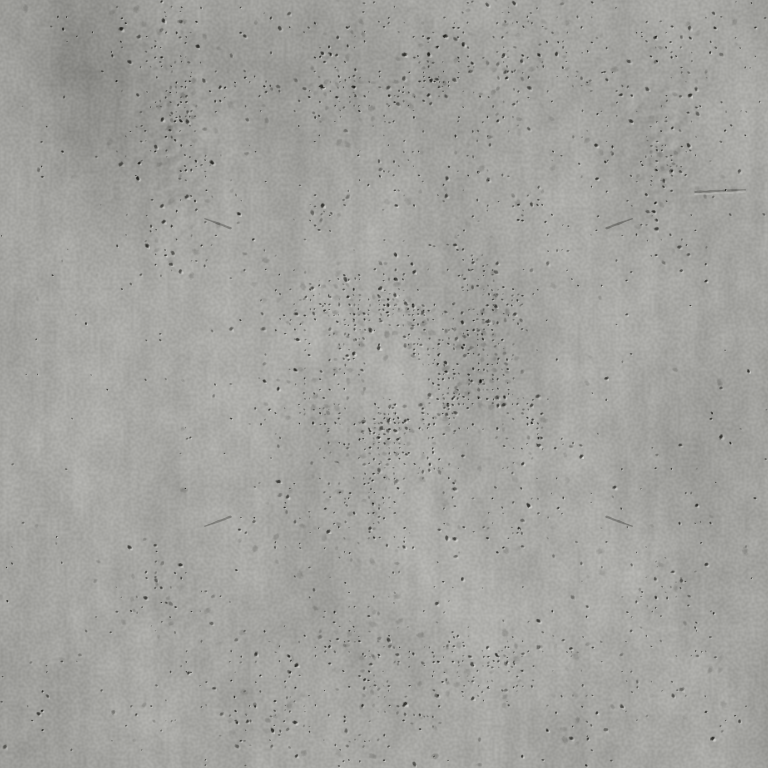
Reproduce this texture procedurally as a Shadertoy shader.

```glsl
// Weathered grey concrete: cloudy, vertically streaked cement with fine grain.
// Jittered cells carve lit pits, gathered in clusters mirrored about two axes;
// a few hairline scratches and embossed chips finish the surface.

#define CEMENT vec3(0.643, 0.643, 0.629)
#define AXES vec2(0.545, 0.515)
#define CLOUD_AMOUNT 0.055
#define STREAK_AMOUNT 0.022
#define MOTTLE_AMOUNT 0.030
#define GRAIN_AMOUNT 0.050
#define SMUDGE_AMOUNT 0.085
#define RELIEF_AMOUNT 0.070
#define PIT_DEPTH 0.46
#define RIM_LIGHT 0.16
#define LIGHT_DIR vec2(0.75, -0.66)

vec2 hash2(vec2 p) {
    vec3 q = fract(p.xyx * vec3(0.1031, 0.1030, 0.0973));
    q += dot(q, q.yzx + 33.33);
    return fract((q.xx + q.yz) * q.zy);
}

vec2 gradientAt(vec2 cell) {
    float angle = 6.2832 * hash2(cell + 17.0).x;
    return vec2(cos(angle), sin(angle));
}

float gradientNoise(vec2 p) {
    vec2 i = floor(p), f = p - i;
    vec2 u = f * f * f * (f * (f * 6.0 - 15.0) + 10.0);
    vec2 e = vec2(1.0, 0.0);
    float low = mix(dot(gradientAt(i), f), dot(gradientAt(i + e), f - e), u.x);
    float high = mix(dot(gradientAt(i + e.yx), f - e.yx),
                     dot(gradientAt(i + 1.0), f - 1.0), u.x);
    return mix(low, high, u.y);
}

float fbm(vec2 p) {
    float sum = 0.0, amplitude = 1.0;
    for (int i = 0; i < 4; i++) {
        sum += amplitude * gradientNoise(p);
        p = p * 2.03 + 31.7;
        amplitude *= 0.5;
    }
    return sum;
}

float blob(vec2 p, vec2 center, vec2 size) {
    vec2 d = (p - center) / size;
    return exp(-dot(d, d));
}

// Worn patches beside the middle, stronger in the upper half
float sideWear(vec2 p) {
    vec2 m = abs(p - AXES);
    return blob(m, vec2(0.32, 0.30), vec2(0.055, 0.11)) * mix(0.4, 1.0, step(AXES.y, p.y));
}

// Chance of a pit: mirrored clusters broken up by noise
float pitDensity(vec2 p) {
    vec2 m = abs(p - AXES);
    float d = 0.75 * blob(m, vec2(0.03, 0.065), vec2(0.04, 0.05));
    d += 0.50 * blob(m, vec2(0.10, 0.05), vec2(0.05, 0.07));
    d += 0.24 * blob(m, vec2(0.06, 0.12), vec2(0.14, 0.18));
    d += 0.55 * blob(m, vec2(0.04, 0.375), vec2(0.15, 0.04));
    d += 0.16 * blob(m, vec2(0.10, 0.45), vec2(0.35, 0.06));
    d += 0.60 * sideWear(p);
    float patches = smoothstep(-0.35, 0.45, fbm(p * vec2(15.0, 11.0) + 4.0));
    return d * (0.2 + 1.3 * patches) + 0.035 * patches;
}

// One layer of pits: x is the hollow, y the lit rim beside it
vec2 pits(vec2 p, float cells, float radius, float chance) {
    vec2 id = floor(p * cells);
    vec2 pick = hash2(id + cells), shape = hash2(id + cells * 3.0);
    vec2 center = (id + 0.3 + 0.4 * hash2(id + cells * 2.0)) / cells;
    float present = step(pick.x, chance * pitDensity((id + 0.5) / cells));
    float r = radius * mix(0.55, 1.15, shape.x);
    float angle = 3.1416 * shape.y;
    vec2 axis = vec2(cos(angle), sin(angle));
    vec2 d = p - center;
    float wobble = 0.35 * r * gradientNoise(p * 350.0);
    float hollow = length(vec2(dot(d, axis), 1.4 * dot(d, vec2(-axis.y, axis.x)))) - r + wobble;
    float rim = length(d - LIGHT_DIR * r * 1.2) - 0.75 * r;
    float soft = 0.35 * r + 0.6 / iResolution.y;
    float dark = 1.0 - smoothstep(-soft, soft, hollow);
    float lit = (1.0 - smoothstep(-soft, soft, rim)) * (1.0 - dark);
    return present * vec2(dark * mix(0.25, 1.0, pick.y), lit * pick.y);
}

float scratch(vec2 p, vec2 a, vec2 b) {
    vec2 d = b - a;
    float along = clamp(dot(p - a, d) / dot(d, d), 0.0, 1.0);
    float soft = 1.0 / iResolution.y;
    float dist = length(p - a - d * along) + 0.0015 * gradientNoise(p * 110.0);
    return 1.0 - smoothstep(0.0003, 0.0008 + soft, dist);
}

void mainImage(out vec4 fragColor, in vec2 fragCoord) {
    vec2 uv = fragCoord / iResolution.xy;
    vec2 mirrored = abs(uv - AXES);

    // Broad tone, streaks and grain
    float tone = CLOUD_AMOUNT * fbm(uv * vec2(6.0, 3.0) + 9.0);
    tone += STREAK_AMOUNT * fbm(uv * vec2(55.0, 3.5));
    tone += MOTTLE_AMOUNT * fbm(uv * vec2(34.0, 26.0) + 50.0);
    tone += GRAIN_AMOUNT * gradientNoise(uv * 230.0);
    tone += 0.022 * blob(uv, vec2(0.5, 0.42), vec2(0.24, 0.4));

    // Damp smudges toward the top and the corners
    float smudge = blob(uv, vec2(0.14, 0.88), vec2(0.10, 0.13));
    smudge += 0.45 * blob(uv, vec2(0.36, 0.94), vec2(0.12, 0.07));
    smudge += 0.40 * smoothstep(0.32, 0.5, mirrored.x) * smoothstep(0.33, 0.5, mirrored.y);
    tone -= SMUDGE_AMOUNT * smudge * (1.0 + 0.5 * fbm(uv * 9.0));

    // Embossed chips in the worn patches
    vec2 chip = uv * vec2(75.0, 95.0);
    tone += RELIEF_AMOUNT * sideWear(uv) * (gradientNoise(chip) - gradientNoise(chip + LIGHT_DIR * 0.4));

    // Pits from faint stains to small sharp holes
    vec2 holes = pits(uv, 92.0, 0.0026, 0.48) + pits(uv, 155.0, 0.0015, 0.55);
    float stains = pits(uv + 0.37 / 64.0, 64.0, 0.0042, 0.8).x;
    tone += RIM_LIGHT * holes.y - PIT_DEPTH * min(holes.x, 1.0) - 0.10 * stains;

    // Hairline scratches
    tone -= 0.18 * scratch(mirrored, vec2(0.245, 0.188), vec2(0.278, 0.200));
    tone -= 0.15 * scratch(uv, vec2(0.905, 0.750), vec2(0.970, 0.753));
    tone += 0.06 * scratch(uv, vec2(0.905, 0.747), vec2(0.970, 0.750));

    fragColor = vec4(clamp(CEMENT + tone, 0.0, 1.0), 1.0);
}
```
